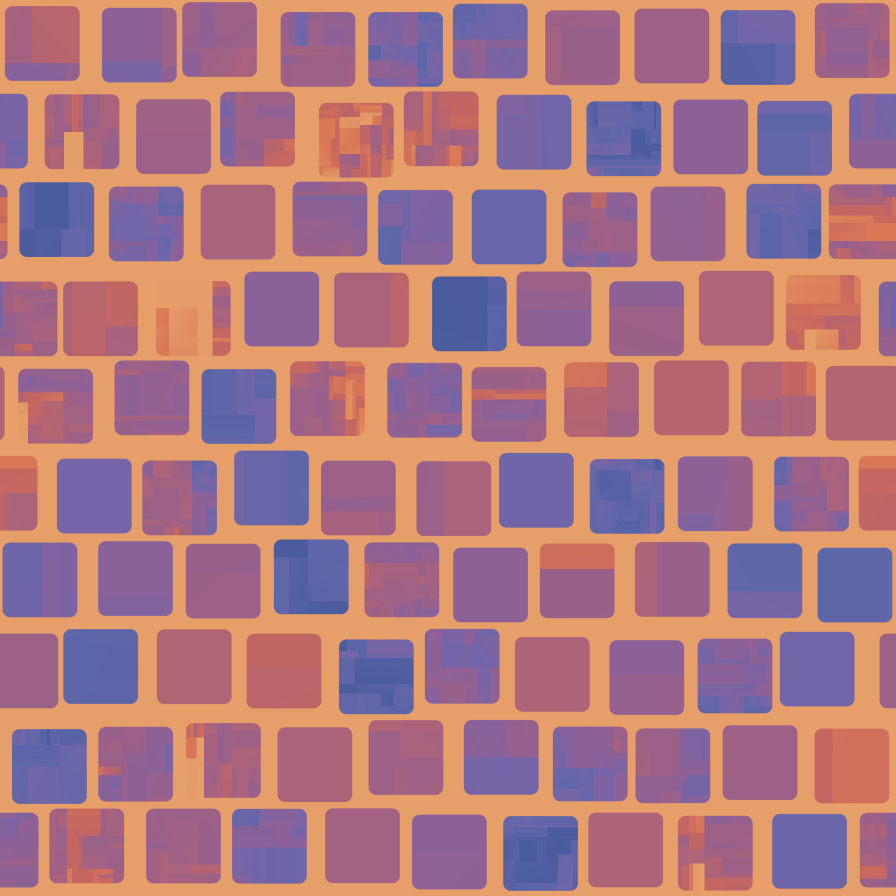
Write a WebGL 2 fragment shader that draws this pattern.

```glsl
#version 300 es
precision highp float;

uniform vec2 u_resolution;
out vec4 fragColor;

// Layout, in units of one grid cell
const int GRID = 10;
const float TILE_HALF = 0.417;
const float CORNER_RADIUS = 0.085;
const vec2 JITTER = vec2(0.06, 0.065);
// Shifts keep tile sides clear of the canvas border
const float ROW_SHIFT[GRID] = float[](
    0.01, 0.54, 0.18, 0.49, 0.01, 0.68, 0.18, 0.69, 0.92, 0.51);

// Patchwork inside the tiles, in steps of the colour ramp
const int MAX_SPLITS = 6;
const float PLAIN_SHARE = 0.25;
const vec2 BASE_LEVEL = vec2(0.8, 5.5);
const float BASE_SKEW = 0.75;
const vec2 CUT_RANGE = vec2(0.18, 0.82);
const float PATCH_SPREAD = 1.6;
const float SPREAD_DECAY = 0.85;
const float WARM_BOOST = 2.0;
const float WARM_BIAS = 0.1;
const float MIN_PATCH = 0.09;
const float TILT = 0.12;
const float SEED = 17.0;

const vec3 GROUT = vec3(0.905, 0.625, 0.415);
const int RAMP_SIZE = 9;
const vec3 RAMP[RAMP_SIZE] = vec3[](
    vec3(0.29, 0.36, 0.62),  // deep blue
    vec3(0.37, 0.40, 0.66),  // blue
    vec3(0.45, 0.40, 0.66),  // violet
    vec3(0.55, 0.38, 0.59),  // purple
    vec3(0.61, 0.38, 0.53),  // mauve
    vec3(0.67, 0.39, 0.48),  // rose
    vec3(0.77, 0.40, 0.38),  // red
    vec3(0.85, 0.47, 0.34),  // orange
    vec3(0.90, 0.62, 0.41)); // apricot

vec4 random4(vec3 key) {
    vec4 p = fract((key.xyzx + SEED) * vec4(0.1031, 0.1030, 0.0973, 0.1099));
    p += dot(p, p.wzxy + 33.33);
    return fract((p.xxyz + p.yzzw) * p.zywx);
}

vec3 rampColor(float level) {
    float t = clamp(level, 0.0, float(RAMP_SIZE) - 1.001);
    int i = int(t);
    return mix(RAMP[i], RAMP[i + 1], smoothstep(0.0, 1.0, fract(t)));
}

float roundedSquare(vec2 p, float halfSize, float radius) {
    vec2 d = abs(p) - halfSize + radius;
    return length(max(d, 0.0)) + min(max(d.x, d.y), 0.0) - radius;
}

// Cuts the unit square again and again, shifting the level of each part
float patchLevel(vec2 p, vec2 cell, float level, int splits) {
    vec2 size = vec2(1.0);
    float path = 1.0;
    float spread = PATCH_SPREAD;
    for (int i = 0; i < MAX_SPLITS; i++) {
        if (i >= splits || min(size.x, size.y) < MIN_PATCH) break;
        vec4 r = random4(vec3(cell, path));
        int axis = r.x * (size.x + size.y) < size.x ? 0 : 1;
        float cut = mix(CUT_RANGE.x, CUT_RANGE.y, r.y);
        bool upper = p[axis] > cut;
        float extent = upper ? 1.0 - cut : cut;
        p[axis] = (upper ? p[axis] - cut : p[axis]) / extent;
        size[axis] *= extent;
        float warmth = smoothstep(3.5, 5.5, level);
        float change = (upper ? r.w : r.z) - 0.5 + WARM_BIAS * warmth;
        level += change * spread * mix(1.0, WARM_BOOST, warmth);
        spread *= SPREAD_DECAY;
        path = 2.0 * path + (upper ? 1.0 : 0.0);
    }
    // Faint gradient across each finished patch
    vec2 slope = random4(vec3(cell, path + 0.5)).xy - 0.5;
    return level + TILT * float(splits) * dot(p - 0.5, slope);
}

void main() {
    vec2 grid = gl_FragCoord.xy / u_resolution * float(GRID);
    vec2 pixel = float(GRID) / u_resolution;

    // Shifted rows; columns wrap around the canvas
    int row = int(grid.y) % GRID;
    grid.x += 0.5 - ROW_SHIFT[row];
    vec2 cell = vec2(mod(floor(grid.x), float(GRID)), float(row));
    vec4 tile = random4(vec3(cell, 0.0));
    vec2 p = fract(grid) - 0.5 - JITTER * (2.0 * tile.xy - 1.0);

    float base = mix(BASE_LEVEL.x, BASE_LEVEL.y, pow(tile.z, BASE_SKEW));
    float activity = max(tile.w - PLAIN_SHARE, 0.0) / (1.0 - PLAIN_SHARE);
    int splits = int(ceil(activity * float(MAX_SPLITS)));

    // Four samples per pixel smooth the patch borders
    vec3 tileColor = vec3(0.0);
    for (int i = 0; i < 4; i++) {
        vec2 offset = (vec2(i & 1, i >> 1) - 0.5) * 0.5 * pixel;
        vec2 q = clamp((p + offset) / (2.0 * TILE_HALF) + 0.5, 0.0, 1.0);
        tileColor += 0.25 * rampColor(patchLevel(q, cell, base, splits));
    }

    // Rounded tile over the grout
    float edge = 0.7 * max(pixel.x, pixel.y);
    float d = roundedSquare(p, TILE_HALF, CORNER_RADIUS);
    float cover = 1.0 - smoothstep(-edge, edge, d);
    fragColor = vec4(mix(GROUT, tileColor, cover), 1.0);
}
```
